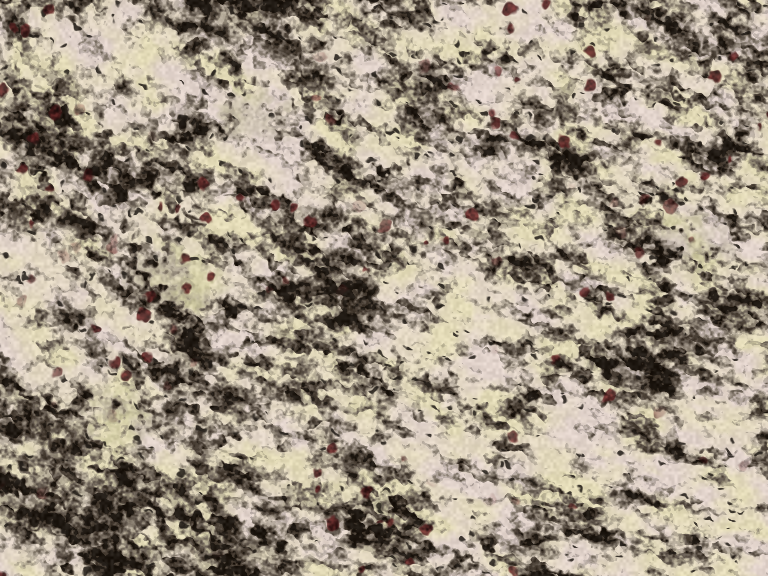
A Shadertoy shader for this texture:

```glsl
// Draws polished granite: cream ground, grey and black slanted flakes, dark red garnets.

const vec3 GARNET = vec3(0.29, 0.10, 0.10);
const vec3 FLECK = vec3(0.12, 0.10, 0.08);
const vec3 PLATE = vec3(0.78, 0.75, 0.64);

vec2 hash2(vec2 p) {
    vec3 h = fract(p.xyx * vec3(0.1031, 0.1030, 0.0973));
    h += dot(h, h.yzx + 33.33);
    return fract((h.xx + h.yz) * h.zy);
}

float valueNoise(vec2 p) {
    vec2 cell = floor(p), f = fract(p);
    f = f * f * (3.0 - 2.0 * f);
    float low = mix(hash2(cell).x, hash2(cell + vec2(1, 0)).x, f.x);
    float high = mix(hash2(cell + vec2(0, 1)).x, hash2(cell + vec2(1, 1)).x, f.x);
    return mix(low, high, f.y);
}

// Layered noise scaled to mean 0 and deviation near 1.
float layers(vec2 p, int octaves, float gain) {
    float sum = 0.0, power = 0.0, amp = 1.0;
    for (int i = 0; i < octaves; i++) {
        sum += amp * (valueNoise(p) - 0.5);
        power += amp * amp;
        amp *= gain;
        p = mat2(1.95, 0.35, -0.35, 1.95) * p + 17.3;
    }
    return sum / (0.214 * sqrt(power));
}

// Cellular noise: a random level per grain, softly blended at the borders.
float grains(vec2 p, float sharpness) {
    vec2 cell = floor(p);
    float sum = 0.0, total = 0.0;
    for (int y = -1; y <= 1; y++)
    for (int x = -1; x <= 1; x++) {
        vec2 id = cell + vec2(x, y);
        vec2 d = id + hash2(id) - p;
        float weight = exp(-sharpness * dot(d, d));
        sum += weight * (hash2(id + 71.7).x - 0.5);
        total += weight;
    }
    return sum / (0.24 * max(total, 1e-6));
}

// Coverage of round spots found in a share of the cells.
float spots(vec2 p, float share, float radius, float blur) {
    vec2 cell = floor(p);
    float cover = 0.0;
    for (int y = -1; y <= 1; y++)
    for (int x = -1; x <= 1; x++) {
        vec2 id = cell + vec2(x, y);
        vec2 pick = hash2(id + 39.1);
        float r = radius * mix(0.6, 1.35, pick.y);
        float d = length(id + hash2(id) - p);
        cover = max(cover, step(pick.x, share) * (1.0 - smoothstep(r - blur, r + blur, d)));
    }
    return cover;
}

// Mineral colour from black to cream; the steps sit at the shares of each tone.
vec3 mineral(float tone) {
    vec3 shades[6] = vec3[6](
        vec3(0.12, 0.095, 0.07), vec3(0.27, 0.23, 0.19), vec3(0.40, 0.36, 0.32),
        vec3(0.55, 0.51, 0.45), vec3(0.73, 0.69, 0.62), vec3(0.885, 0.84, 0.755));
    float steps[5] = float[5](-1.50, -0.98, -0.56, -0.12, 0.48);
    vec3 color = shades[0];
    for (int i = 0; i < 5; i++)
        color = mix(color, shades[i + 1], smoothstep(steps[i] - 0.22, steps[i] + 0.22, tone));
    return color;
}

// Turns the grain direction, which flattens towards the bottom.
vec2 alongGrain(vec2 p, float bottomAngle, float topAngle) {
    float a = mix(bottomAngle, topAngle, p.y);
    p -= vec2(0.67, 0.5);
    return vec2(cos(a) * p.x + sin(a) * p.y, cos(a) * p.y - sin(a) * p.x) + 3.0;
}

void mainImage(out vec4 fragColor, in vec2 fragCoord) {
    vec2 p = fragCoord / iResolution.y;
    vec2 q = alongGrain(p, -0.22, -0.50);

    // Ragged outlines for every mineral
    vec2 ragged = vec2(layers(p * 70.0, 2, 0.6), layers(p * 70.0 + 40.0, 2, 0.6));
    vec2 w = q + 0.0028 * ragged;

    // Density bands, streaks, flakes and fine grit
    float band = layers(q * vec2(3.5, 6.0), 2, 0.6);
    float streak = layers(w * vec2(14.0, 30.0), 4, 0.62);
    float flake = grains(w * vec2(48.0, 85.0), 12.0);
    float grit = layers(p * 120.0 + 9.0, 2, 0.8);
    float tone = 0.36 * band + 0.68 * streak + 0.52 * flake + 0.36 * grit;

    // Calm feldspar plates
    float plate = spots(w * vec2(5.0, 7.5) + 0.10 * ragged.yx, 0.13, 0.30, 0.09);
    tone = mix(tone, 0.75 + 0.30 * tone, 0.85 * plate);
    vec3 color = mineral(tone);
    color = mix(color, PLATE + 0.025 * grit, 0.6 * plate * smoothstep(-0.2, 0.5, tone));

    // Yellow and pinkish white variation, then a light surface grain
    float tint = layers(w * vec2(16.0, 24.0) + 50.0, 2, 0.6);
    color += clamp(tint, -1.5, 1.5) * vec3(0.002, 0.010, -0.026) * smoothstep(-0.8, 0.6, tone);
    color += 0.022 * layers(p * 190.0, 1, 0.5);

    // Isolated black flecks and clustered garnets
    float fleck = spots(w * vec2(50.0, 80.0) + 5.0, 0.09, 0.24, 0.12);
    color = mix(color, FLECK, 0.85 * fleck);
    float cluster = smoothstep(-0.9, 0.5, layers(p * 5.0 + 21.0, 2, 0.5));
    float garnet = spots((p + 0.0020 * ragged) * 24.0, 0.17, 0.20, 0.06) * cluster;
    color = mix(color, GARNET * (1.0 + 0.22 * grit), 0.85 * garnet);

    fragColor = vec4(clamp(color, 0.0, 1.0), 1.0);
}
```
